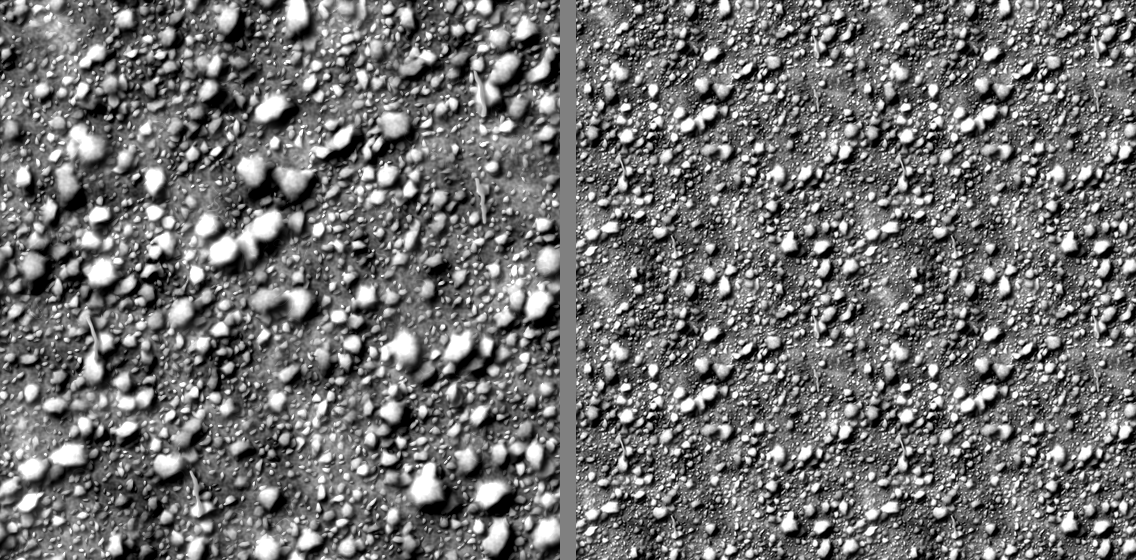
Left, the tile; right, the same tile 2 across and 2 down.
A Shadertoy shader for this texture:

```glsl
#define FINEST_CELLS 68.0
#define LAYER_RATIO 0.6
#define LAYERS 4
#define LIGHT_DIR vec2(-0.65, 0.76)
#define LIGHT_GAIN 0.38
#define STONE_LEAN 0.95
#define EDGE_SOFTNESS 0.5
#define GROUND_TONE 0.40
#define DUST_TONE 0.43
#define MID_TONE 0.46
#define CONTRAST 1.25
#define TWIG_CELLS 4.0

vec3 hash3(vec2 cell, float seed) {
    uvec3 v = uvec3(vec3(cell, seed)) * 1664525u + 1013904223u;
    v.x += v.y * v.z; v.y += v.z * v.x; v.z += v.x * v.y;
    v ^= v >> 16u;
    v.x += v.y * v.z; v.y += v.z * v.x; v.z += v.x * v.y;
    return vec3(v >> 16u) / 65535.0;
}

// Gradient noise that wraps after a whole number of cells
float corner(vec2 cell, vec2 offset, float cells) {
    float angle = 6.2832 * hash3(mod(cell, cells), cells).x;
    return dot(offset, vec2(cos(angle), sin(angle)));
}

float noise(vec2 uv, float cells) {
    vec2 p = uv * cells, id = floor(p), f = p - id;
    vec2 u = f * f * f * (f * (f * 6.0 - 15.0) + 10.0);
    vec2 e = vec2(1.0, 0.0);
    float low = mix(corner(id, f, cells), corner(id + e.xy, f - e.xy, cells), u.x);
    float high = mix(corner(id + e.yx, f - e.yx, cells), corner(id + e.xx, f - e.xx, cells), u.x);
    return 1.4 * mix(low, high, u.y);
}

// Radius measure between an ellipse and an uneven pentagon
float stoneRadius(vec2 q, vec3 rnd) {
    float facets = 0.0;
    for (int k = 0; k < 5; k++) {
        float angle = 1.2566 * (float(k) + 0.35 * sin(9.0 * rnd.y + 2.4 * float(k))) + 6.2832 * rnd.z;
        facets = max(facets, dot(q, vec2(cos(angle), sin(angle))));
    }
    return mix(length(q), facets, 0.5);
}

// Paints one layer of shaded stones with cast shadows, from lower right to upper left
float addStones(float tone, vec2 uv, float cells, float size, float grain) {
    vec2 p = uv * cells, id = floor(p);
    float cover = mix(0.9, 0.3, size);
    for (int y = -1; y <= 1; y++)
    for (int x = 1; x >= -1; x--) {
        vec2 cell = id + vec2(x, y), wrapped = mod(cell, cells);
        vec3 place = hash3(wrapped, cells + 100.0);
        if (place.z > cover + 0.5 * noise(wrapped / cells, 5.0)) continue;
        vec3 form = hash3(wrapped, cells + 200.0);
        vec3 look = hash3(wrapped, cells + 300.0);

        float radius = mix(0.32, 0.56, form.x * form.x);
        float angle = STONE_LEAN + 1.7 * (form.y - 0.5);
        float aspect = mix(1.1, 1.8, form.z);
        vec2 axis = vec2(cos(angle), sin(angle));
        mat2 frame = mat2(axis.x, -axis.y * aspect, axis.y, axis.x * aspect);
        vec2 d = (p - cell - mix(vec2(0.1), vec2(0.9), place.xy)) / radius;

        float shade = smoothstep(1.5, 0.3, length(frame * (d + 0.6 * LIGHT_DIR)));
        tone *= 1.0 - shade * mix(0.45, 0.97, size);

        float height = 1.0 - stoneRadius(frame * d, look);
        float albedo = mix(0.3, 0.66, look.x) + 0.2 * size;
        float lit = albedo + LIGHT_GAIN * dot(d, LIGHT_DIR) + 0.22 * height + grain;
        tone = mix(tone, lit, smoothstep(-0.05, EDGE_SOFTNESS, height));
    }
    return tone;
}

// Scattered thin bent twigs, each kept inside its own cell
float addTwigs(float tone, vec2 uv) {
    vec2 p = uv * TWIG_CELLS, id = floor(p);
    vec3 rnd = hash3(mod(id, TWIG_CELLS), 500.0);
    if (rnd.z > 0.25) return tone;
    vec2 d = p - id - mix(vec2(0.3), vec2(0.7), rnd.xy);
    d.x += 0.18 * d.y + 0.6 * d.y * d.y;
    d.y -= clamp(d.y, -0.15, 0.15);
    tone *= 1.0 - 0.6 * smoothstep(0.04, 0.0, length(d - vec2(0.025, -0.01)));
    return mix(tone, 0.62 - 9.0 * d.x, smoothstep(0.022, 0.006, length(d)));
}

void mainImage(out vec4 fragColor, in vec2 fragCoord) {
    vec2 uv = fragCoord / iResolution.xy;
    vec2 rough = uv + 0.0035 * vec2(noise(uv, 50.0), noise(uv + 0.37, 50.0));

    // Fine grit, soft lumps and stray fibres
    float grain = 0.06 * noise(uv, 90.0) + 0.05 * noise(uv, 170.0);
    float lumps = 0.12 * noise(rough, 34.0);
    float fibre = smoothstep(0.12, 0.0, abs(noise(rough, 44.0))) * smoothstep(0.1, 0.5, noise(uv, 17.0));
    float tone = GROUND_TONE + 1.5 * grain + lumps;

    // Stones from fine to coarse, with dust settling on the smaller ones
    float dust = smoothstep(0.0, 0.6, noise(uv, 9.0) + 0.4 * noise(uv, 23.0));
    float cells = FINEST_CELLS;
    for (int i = 0; i < LAYERS; i++) {
        float size = float(i) / float(LAYERS - 1);
        tone = addStones(tone, rough, floor(cells), size, grain + lumps);
        if (i == 1) tone = mix(tone, DUST_TONE + 1.5 * grain + lumps + 0.1 * fibre, 0.45 * dust);
        cells *= LAYER_RATIO;
    }
    tone = addTwigs(tone, rough);

    // Broad light variation and final contrast
    tone += 0.12 * noise(uv, 6.0) + 0.2 * noise(uv, 13.0) + 0.04 * fibre;
    tone = MID_TONE + CONTRAST * (tone - 0.43);
    fragColor = vec4(vec3(clamp(tone, 0.0, 1.0)), 1.0);
}
```
